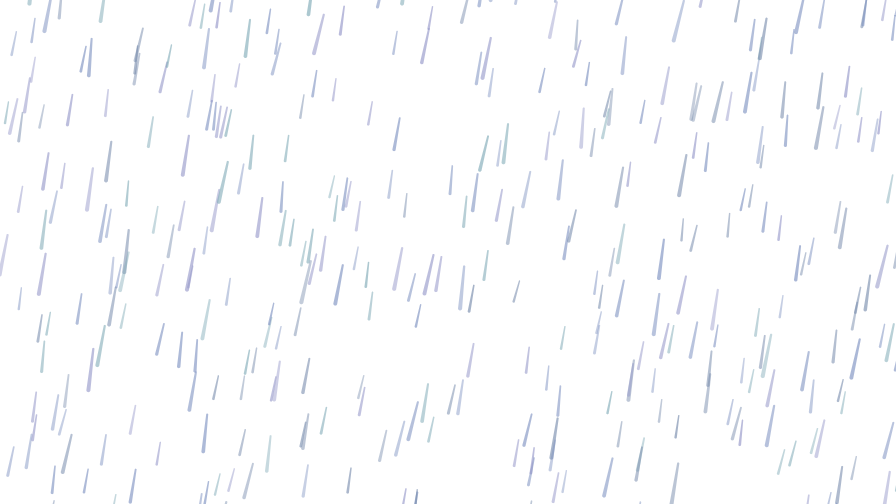
Give the GLSL for this pattern, as a Shadertoy shader.

```glsl
// Slanted rain: translucent tapered streaks in muted blues on white.

// Integer hash: three independent random values in 0..1 per lattice point.
vec3 hash3(ivec3 key) {
    uvec3 v = uvec3(key) * 1664525u + 1013904223u;
    v.x += v.y * v.z; v.y += v.z * v.x; v.z += v.x * v.y;
    v ^= v >> 16u;
    v.x += v.y * v.z; v.y += v.z * v.x; v.z += v.x * v.y;
    return vec3(v >> 8u) / 16777216.0;
}

// Distance to a round-ended streak centred at the origin, thinner at the top.
float streakDistance(vec2 p, vec2 axis, float len, float tailRadius, float tipRadius) {
    float along = clamp(dot(p, axis) / len + 0.5, 0.0, 1.0);
    return length(p - axis * len * (along - 0.5)) - mix(tailRadius, tipRadius, along);
}

// Blue, lavender, teal and slate inks.
vec3 inkColor(float pick) {
    if (pick < 0.32) return vec3(0.48, 0.56, 0.75);
    if (pick < 0.58) return vec3(0.57, 0.58, 0.78);
    if (pick < 0.78) return vec3(0.49, 0.66, 0.71);
    return vec3(0.46, 0.54, 0.67);
}

void mainImage(out vec4 fragColor, in vec2 fragCoord) {
    vec2 uv = fragCoord / iResolution.y;
    float pixel = 1.0 / iResolution.y;
    const float cellSize = 0.125;
    vec3 color = vec3(1.0);

    // Independent cellular layers, so streaks cluster and overlap freely.
    for (int layer = 0; layer < 4; layer++) {
        vec2 shift = hash3(ivec3(layer, 91, 37)).xy;
        vec2 grid = uv / cellSize + shift;
        ivec2 home = ivec2(floor(grid));

        for (int y = -1; y <= 1; y++)
        for (int x = -1; x <= 1; x++) {
            ivec2 cell = home + ivec2(x, y);
            vec3 place = hash3(ivec3(cell, layer * 3 + 11));
            if (place.z > 0.72) continue;

            // Size, lean and ink of this streak.
            vec3 shape = hash3(ivec3(cell, layer * 3 + 112));
            vec3 tint = hash3(ivec3(cell, layer * 3 + 213));
            float size = pow(shape.x, 1.4);
            float len = mix(0.042, 0.084, size);
            float tailRadius = mix(0.0024, 0.0041, size);
            float lean = mix(0.06, 0.28, 0.5 * (shape.y + shape.z));
            vec2 axis = vec2(sin(lean), cos(lean));

            // Blend with soft edges; overlaps grow darker.
            vec2 p = (grid - vec2(cell) - place.xy) * cellSize;
            float d = streakDistance(p, axis, len, tailRadius, tailRadius * 0.55);
            float cover = clamp(0.5 - d / pixel, 0.0, 1.0);
            color = mix(color, inkColor(tint.x), cover * mix(0.42, 0.64, tint.y));
        }
    }
    fragColor = vec4(color, 1.0);
}
```
